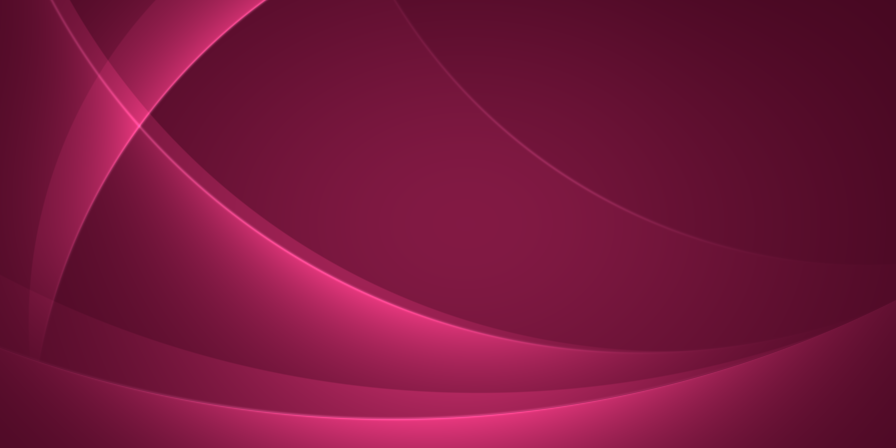
Write a Shadertoy shader that draws this background.

```glsl
// Abstract crimson backdrop of sweeping arcs with soft pink glows and thin bright rims.
#define DARK vec3(0.31, 0.04, 0.15)
#define PINK vec3(0.85, 0.20, 0.46)
#define RIM_COLOR vec3(0.24, 0.13, 0.19)
#define RIM_WIDTH 0.0032
#define FOCUS vec2(1.04, 0.50)
#define SWEEP_GLOW 0.43
#define LEFT_GLOW 0.38
#define FLOOR_GLOW 0.50

// Signed distance to a large circle: positive outside it.
float arc(vec2 p, vec2 center, float radius) {
    return length(p - center) - radius;
}

// Antialiased coverage of the outside of an arc.
float outside(float d) {
    float pixel = 1.0 / iResolution.y;
    return smoothstep(-pixel, pixel, d);
}

float bell(float x, float center, float width) {
    float k = (x - center) / width;
    return exp(-k * k);
}

// Light that starts on the arc and decays outward.
float glow(float d, float reach) {
    return outside(d) * exp(-max(d, 0.0) / reach);
}

float rim(float d) {
    float width = max(RIM_WIDTH, 0.7 / iResolution.y);
    return bell(d, 0.0, width);
}

void mainImage(out vec4 fragColor, in vec2 fragCoord) {
    // Height runs from 0 to 1; width follows the aspect of a 2:1 layout.
    vec2 p = fragCoord / iResolution.xy * vec2(2.0, 1.0);

    float sweep     = arc(p, vec2(1.432, 1.708), 1.495);
    float sweepBand = arc(p, vec2(1.497, 1.755), 1.539);
    float left      = arc(p, vec2(1.348, -0.035), 1.281);
    float leftBand  = arc(p, vec2(1.120, 0.280), 1.056);
    float ground    = arc(p, vec2(0.878, 2.565), 2.500);
    float floorBand = arc(p, vec2(1.068, 2.415), 2.292);
    float corner    = arc(p, vec2(1.932, 1.638), 1.229);

    // Background falling off from the focus
    float falloff = length((p - FOCUS) * vec2(0.75, 1.0));
    float base = 0.51 - 0.22 * smoothstep(0.0, 0.95, falloff);
    float light = base;

    // Shaded disc in the upper right
    float cornerFade = 1.0 - smoothstep(1.45, 2.0, p.x);
    light -= (1.0 - outside(corner)) * mix(0.015, 0.04, cornerFade);

    // Main diagonal sweep and its translucent upper band
    float sweepFade = bell(p.x, 0.80, 0.55);
    float band = outside(sweepBand) * (1.0 - outside(sweep));
    light += 0.15 * band * bell(p.x, 0.60, 0.75);
    light += SWEEP_GLOW * sweepFade * glow(sweep, 0.13);

    // Rising arcs on the left
    float leftFade = smoothstep(0.1, 1.0, p.y);
    light += LEFT_GLOW * leftFade * glow(left, 0.12);
    light += 0.07 * smoothstep(0.1, 0.5, p.y) * outside(left) * (1.0 - outside(leftBand));

    // Translucent band above the floor, then the floor itself
    light += 0.14 * outside(floorBand) * bell(p.x, 0.95, 0.75);
    float floorFade = bell(p.x, 0.98, 0.72);
    float floorLight = base + FLOOR_GLOW * floorFade * glow(ground, 0.18);
    light = mix(light, floorLight, outside(ground));

    // Thin rims, fading toward their ends
    float rims = rim(sweep) * bell(p.x, 0.55, 0.60);
    rims += rim(left) * smoothstep(0.15, 0.85, p.y);
    rims += rim(ground) * bell(p.x, 0.85, 0.55);
    rims += 0.55 * rim(corner) * bell(p.x, 1.22, 0.32);

    vec3 color = mix(DARK, PINK, (light - DARK.r) / (PINK.r - DARK.r));
    fragColor = vec4(clamp(color + RIM_COLOR * rims, 0.0, 1.0), 1.0);
}
```
